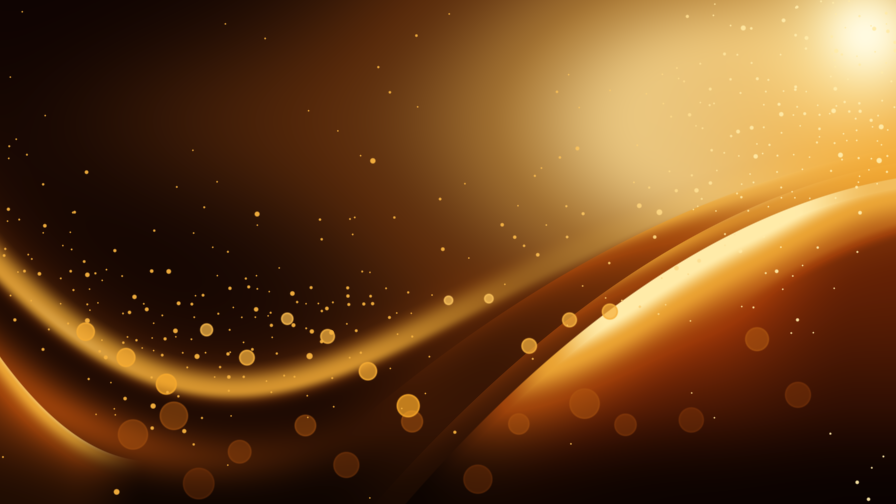
Give the GLSL for this background, as a WebGL 1 fragment shader.

```glsl
precision highp float;
// Golden silk waves sweeping up to a bright sun, with bokeh discs and sparkles.
uniform vec2 u_resolution;

#define SUN vec2(1.718, 0.93)
#define VALLEY vec2(0.463, 0.225)
#define RIDGE_HALO 0.05
#define RIBBON_SOFTNESS 0.075
#define BRIGHT_DISCS 14
#define DIM_DISCS 14
#define SPARKLE_LAYERS 3
#define SPARKLE_AMOUNT 0.55

const vec3 INK = vec3(0.055, 0.012, 0.006);
const vec3 RUST = vec3(0.62, 0.26, 0.04);
const vec3 GOLD = vec3(0.92, 0.64, 0.20);
const vec3 CREAM = vec3(1.0, 0.92, 0.66);
const vec3 BROWN = vec3(0.34, 0.16, 0.04);
const vec3 TAN = vec3(0.66, 0.47, 0.21);
const vec3 SAND = vec3(0.92, 0.79, 0.52);
const vec3 AMBER = vec3(0.96, 0.64, 0.14);

float hash(vec2 p) {
  return fract(sin(dot(p, vec2(127.1, 311.7))) * 43758.5453);
}

float bell(float x) { return exp(-x * x); }

// Silk palette, from shadow to highlight
vec3 silk(float heat) {
  vec3 c = mix(INK, RUST, clamp(heat / 0.4, 0.0, 1.0));
  c = mix(c, GOLD, smoothstep(0.38, 0.72, heat));
  return mix(c, CREAM, smoothstep(0.7, 1.0, heat));
}

// Crest of the long upper wave
float crest(float x) {
  float d = x - VALLEY.x, e = max(d, 0.0);
  return VALLEY.y + 1.1 * d * d / (1.0 + 0.4 * e + 1.36 * e * e);
}

// Top edge of the bright right ribbon
float ribbonEdge(float x) {
  float u = 1.778 - x;
  return 0.646 - 0.174 * u - 0.503 * u * u;
}

vec3 backdrop(vec2 p) {
  float glow = 1.05 * bell(length((p - vec2(1.46, 0.76)) / vec2(0.64, 0.42)));
  glow += 0.12 * bell(length((p - vec2(0.42, 0.76)) / vec2(0.42, 0.2)));
  vec3 c = mix(INK, BROWN, smoothstep(0.0, 0.32, glow));
  c = mix(c, TAN, smoothstep(0.25, 0.72, glow));
  return mix(c, SAND, smoothstep(0.6, 0.98, glow));
}

// Two folds between the crest and the ribbon, melting away to the right
vec3 addFolds(vec3 col, vec2 p, float px) {
  float u = 1.778 - p.x;
  float light = 0.15 + 0.5 * smoothstep(0.85, 1.6, p.x);
  float strength = smoothstep(0.7, 1.0, p.x) * (0.9 - 0.6 * smoothstep(1.25, 1.65, p.x));
  for (int i = 0; i < 2; i++) {
    float gap = i == 0 ? 0.06 + 0.19 * u * u : 0.03 + 0.04 * u * u;
    float depth = ribbonEdge(p.x) + gap - p.y;
    float mask = smoothstep(-px, px, depth) * strength;
    float heat = light * (0.55 + 0.8 * exp(-max(depth, 0.0) / 0.04));
    col = mix(col, silk(heat), mask);
  }
  return col;
}

vec3 addRibbons(vec3 col, vec2 p, float px) {
  // Right ribbon: cream below its edge, red rust further down
  float edge = ribbonEdge(p.x);
  float slope = 0.174 + 1.006 * (1.778 - p.x);
  float depth = (edge - p.y) / sqrt(1.0 + slope * slope);
  float d = max(depth, 0.0);
  float peak = smoothstep(0.82, 1.28, p.x) * (1.0 - 0.35 * smoothstep(1.48, 1.75, p.x));
  float heat = 0.03 + 0.3 * smoothstep(0.0, 0.45, p.y);
  heat += 0.74 * peak * exp(-max(d - 0.02, 0.0) / RIBBON_SOFTNESS);
  float under = smoothstep(0.0, 0.04, edge - 0.086 - 0.15 * (1.778 - p.x) - p.y);
  heat *= 1.0 - 0.35 * under * smoothstep(1.4, 1.7, p.x);
  vec3 ribbon = silk(heat) * mix(vec3(1.0), vec3(0.97, 0.78, 0.7), smoothstep(0.05, 0.2, d));
  col = mix(col, ribbon, smoothstep(-px, px, depth));

  // Lower left ribbon
  float r = 0.3 - p.x;
  depth = (0.085 + 2.3 * r * r - p.y) / sqrt(1.0 + 21.0 * r * r);
  heat = 0.12 + 0.72 * exp(-max(depth, 0.0) / 0.045);
  float mask = smoothstep(-px, px, depth) * (1.0 - smoothstep(0.13, 0.29, p.x));
  return mix(col, silk(heat), mask);
}

// Disc with a soft fill and a brighter rim
vec3 addDisc(vec3 col, vec2 p, vec2 c, float r, vec3 tint, float alpha, float px) {
  float d = length(p - c);
  float fill = 1.0 - smoothstep(r - px, r + px, d);
  float rim = bell((d - r + 0.002) / 0.002);
  return mix(col, tint, fill * alpha * (0.8 + 0.2 * rim));
}

float sparkleDensity(vec2 p) {
  float left = bell((p.y - crest(p.x) - 0.09) / 0.13) * (1.0 - smoothstep(0.45, 1.1, p.x));
  float right = smoothstep(1.05, 1.7, p.x) * bell((p.y - 0.4 * p.x - 0.1) / 0.2);
  return SPARKLE_AMOUNT * (0.65 * left + right) + 0.015;
}

void main() {
  vec2 p = gl_FragCoord.xy / u_resolution.y;
  float px = 1.0 / u_resolution.y;

  // Wave body with a lit crest and a dark trough beneath it
  float slope = (crest(p.x + 0.01) - crest(p.x - 0.01)) / 0.02;
  float s = (p.y - crest(p.x)) / sqrt(1.0 + slope * slope);
  float body = 0.04 + 0.14 * smoothstep(0.6, 1.0, p.x) + 0.45 * smoothstep(0.95, 1.7, p.x);
  body += 0.34 * bell((s + 0.14) / 0.05) * (1.0 - smoothstep(0.1, 0.9, p.x));
  float cover = (1.0 - smoothstep(-0.045, 0.0, s)) * (1.0 - 0.6 * smoothstep(1.25, 1.65, p.x));
  vec3 col = mix(backdrop(p), silk(body), cover);
  float ridge = s > 0.0 ? bell(s / RIDGE_HALO) : bell(s / 0.024);
  float lit = 1.0 - 0.85 * smoothstep(0.65, 1.25, p.x);
  float halo = s > 0.0 ? 0.5 * exp(-s / 0.085) : 0.0;
  float crestHeat = 0.34 + (0.36 + 0.08 * bell((p.x - 0.15) / 0.15)) * ridge;
  col = mix(col, silk(crestHeat), lit * max(ridge * 0.9, halo));
  col = addFolds(col, p, px);

  // Sun, with amber light along the right side below it
  float r = length(p - SUN);
  col = mix(col, AMBER, 0.85 * bell(length((p - vec2(1.8, 0.7)) / vec2(0.27, 0.17))));
  col = mix(col, AMBER, 0.25 * bell(r / 0.35));
  col = addRibbons(col, p, px);
  col = mix(col, CREAM, 0.95 * bell(r / 0.18));
  col = mix(col, vec3(1.0, 0.98, 0.88), bell(r / 0.075));
  col *= mix(0.5, 1.0, smoothstep(0.0, 0.2, p.y));

  // Dim discs near the bottom, then bright ones along the wave
  for (int i = 0; i < DIM_DISCS; i++) {
    float k = float(i), h = hash(vec2(k, 4.7));
    float x = 0.2 + 1.45 * fract(k * 0.618 + 0.1);
    vec2 c = vec2(x, 0.03 + 0.16 * h + 0.15 * smoothstep(0.9, 1.6, x));
    vec3 tint = mix(RUST, AMBER, 0.3 * h);
    col = addDisc(col, p, c, 0.018 + 0.018 * hash(vec2(k, 9.1)), tint, 0.35 + 0.3 * h, px);
  }
  for (int i = 0; i < BRIGHT_DISCS; i++) {
    float k = float(i), h = hash(vec2(k, 2.3));
    float x = 0.17 + 0.08 * k;
    vec2 c = vec2(x, crest(x) + mix(-0.04, 0.22, h) - 0.2 * smoothstep(0.6, 1.0, x));
    float size = mix(0.028, 0.009, sqrt(h));
    col = addDisc(col, p, c, size, mix(AMBER, CREAM, 0.45 * h), 0.9, px);
  }

  // Sparkles on jittered grids
  for (int i = 0; i < SPARKLE_LAYERS; i++) {
    float k = float(i), cell = 0.026 + 0.014 * k;
    vec2 id = floor(p / cell);
    vec2 jitter = vec2(hash(id + k * 17.0), hash(id + k * 31.0 + 5.0));
    vec2 c = (id + 0.2 + 0.6 * jitter) * cell;
    float on = step(hash(id + k * 7.0 + 11.0), sparkleDensity(c));
    float size = 0.0013 + (0.0025 + 0.0012 * k) * pow(hash(id + k + 3.0), 3.0);
    float dotMask = 1.0 - smoothstep(size - px, size + px, length(p - c));
    vec3 tint = mix(AMBER, CREAM, 0.2 + 0.8 * smoothstep(0.9, 1.6, p.x));
    col = mix(col, tint, on * dotMask * 0.95);
  }
  gl_FragColor = vec4(col, 1.0);
}
```
